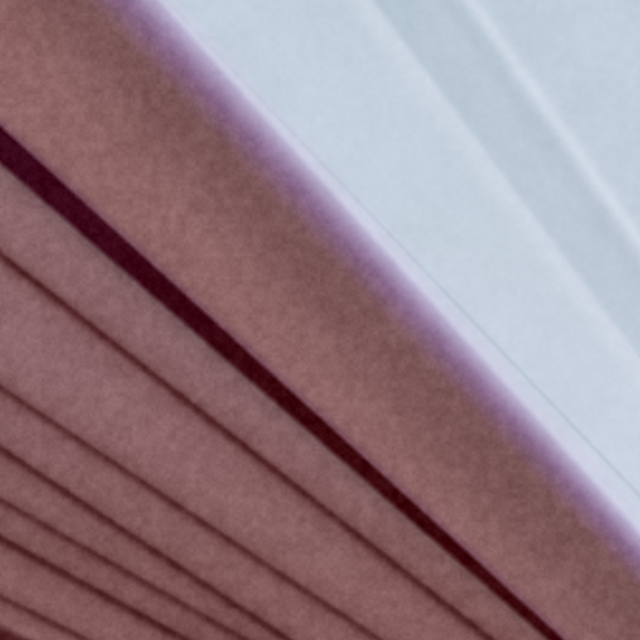
Write a WebGL 1 fragment shader that draws this texture.

```glsl
precision highp float;
// Draped cloth: rose pleats fan out below a broad rolled band, pale cloth lies above.
// Each fold is a sloped line; signed heights from those lines drive the shading,
// and layered value noise adds a fine woven grain.

uniform vec2 u_resolution;

float hash(vec2 p) {
  p = fract(p * vec2(0.1031, 0.1137));
  p += dot(p, p.yx + 33.33);
  return fract((p.x + p.y) * p.x * 17.0);
}

float noise(vec2 p) {
  vec2 i = floor(p), f = fract(p);
  f = f * f * (3.0 - 2.0 * f);
  return mix(mix(hash(i), hash(i + vec2(1.0, 0.0)), f.x),
             mix(hash(i + vec2(0.0, 1.0)), hash(i + 1.0), f.x), f.y);
}

float grain(vec2 p) {
  float sum = 0.0, amp = 0.5, freq = 70.0;
  for (int i = 0; i < 3; i++) {
    sum += amp * (noise(p * freq + float(i) * 19.0) - 0.5);
    freq *= 1.9;
    amp *= 0.85;
  }
  return sum;
}

// Distance below a line, with q.y running downward from the top edge.
float below(vec2 q, float start, float slope) {
  return (q.y - start - slope * q.x) / sqrt(1.0 + slope * slope);
}

float bump(float d, float width) {
  return exp(-d * d / (width * width));
}

// Dark crease: a tight upper flank and a longer shadow underneath.
vec3 crease(vec3 col, float d, float depth) {
  float core = bump(d, d < 0.0 ? 0.005 : 0.008);
  float shade = d < 0.0 ? exp(d / 0.018) : exp(-d / 0.022);
  col *= 1.0 - depth * shade * vec3(0.20, 0.29, 0.30);
  return mix(col, vec3(0.27, 0.09, 0.10), core * depth * 0.72);
}

vec3 paleCloth(vec2 q, float edge) {
  float valley = below(q, -0.773, 1.333);
  float ridge = below(q, -1.052, 1.43);
  float seam = below(q, -0.270, 1.045);
  vec3 col = mix(vec3(0.765, 0.815, 0.865), vec3(0.80, 0.83, 0.885), q.y);
  // Soft step into the hollow, then a bright ridge beyond it
  float hollow = smoothstep(0.005, -0.008, valley) * exp(min(valley, 0.0) / 0.12);
  col -= vec3(0.055, 0.047, 0.042) * hollow * (1.0 - 0.5 * q.y);
  col += vec3(0.03, 0.025, 0.02) * bump(valley - 0.012, 0.02);
  col += vec3(0.065, 0.055, 0.05) * bump(ridge, 0.013);
  col -= 0.025 * bump(ridge - 0.028, 0.02);
  // Lilac lip between the thin seam and the rolled edge
  col -= vec3(0.05, 0.045, 0.035) * bump(seam, 0.0035);
  col = mix(col, vec3(0.81, 0.81, 0.89), 0.75 * smoothstep(-0.035, -0.006, edge));
  return col;
}

vec3 rolledBand(vec2 q, float edge, float slit) {
  float w = mix(1.2, 0.82, q.x);
  float e = edge / w;
  vec3 col = mix(vec3(0.48, 0.335, 0.335), vec3(0.56, 0.395, 0.395),
                 smoothstep(0.09, 0.22, edge));
  col = mix(vec3(0.53, 0.40, 0.54), col, smoothstep(0.028, 0.082, e));
  col = mix(vec3(0.74, 0.71, 0.83), col, smoothstep(-0.008, 0.042, e));
  // Violet fringe next to the dark slit
  return mix(col, vec3(0.42, 0.25, 0.34), 0.6 * bump(slit, 0.010));
}

vec3 pleats(vec2 q, float slitBottom) {
  vec3 col = mix(vec3(0.555, 0.405, 0.425), vec3(0.55, 0.385, 0.385),
                 smoothstep(0.5, 1.0, q.y));
  col *= 1.0 - 0.22 * exp(-max(slitBottom, 0.0) / 0.018);
  col = crease(col, below(q, 0.397, 0.785), 1.0);
  col = crease(col, below(q, 0.605, 0.666), 0.80);
  col = crease(col, below(q, 0.700, 0.665), 0.95);
  col = crease(col, below(q, 0.781, 0.570), 0.75);
  col = crease(col, below(q, 0.840, 0.550), 1.1);
  col = crease(col, below(q, 0.932, 0.500), 0.75);
  // Deep shadow in the lower corner
  return mix(col, vec3(0.25, 0.07, 0.09),
             smoothstep(-0.008, 0.010, below(q, 0.978, 0.45)) * 0.85);
}

void main() {
  vec2 uv = gl_FragCoord.xy / u_resolution;
  vec2 q = vec2(uv.x, 1.0 - uv.y);
  float edge = below(q, -0.273, 1.107);
  float slitTop = below(q, 0.196, 0.912);
  float slitBottom = below(q, 0.254, 0.870);

  vec3 col = mix(paleCloth(q, edge), rolledBand(q, edge, slitTop),
                 smoothstep(-0.008, 0.006, edge));

  // Narrowing dark slit, violet at its open end
  vec3 slit = mix(vec3(0.23, 0.025, 0.10), vec3(0.22, 0.02, 0.04),
                  smoothstep(0.0, 0.6, q.x));
  col = mix(col, slit, smoothstep(-0.004, 0.005, slitTop));
  col = mix(col, pleats(q, slitBottom), smoothstep(-0.006, 0.006, slitBottom));

  // Cloth grain is stronger on the rose side
  float rose = smoothstep(-0.01, 0.05, edge);
  float weave = grain(uv) * mix(0.025, 0.085, rose);
  float mottle = (noise(uv * 14.0) - 0.5) * 0.015;
  col += weave + mottle * vec3(1.0, 0.9, 1.1);
  gl_FragColor = vec4(clamp(col, 0.0, 1.0), 1.0);
}
```
